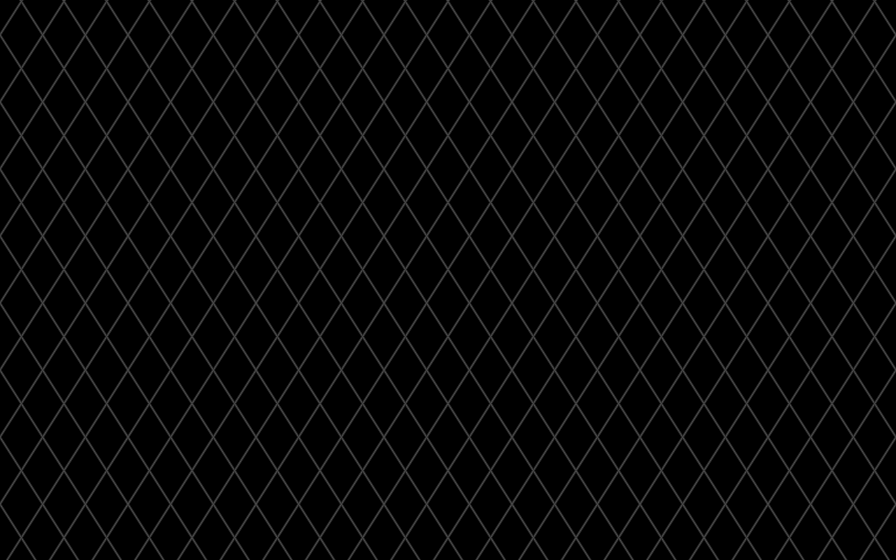
Write a Shadertoy shader that draws this pattern.

```glsl
// Fine grey lattice of tall diamonds on black, 21 across and about 8.35 down.
// Two mirrored families of slanted lines come from the fractional part of
// x + y and x - y in cell units; each line has a soft linear falloff.

// Distance to the nearest line, in canvas heights.
float latticeDistance(vec2 p) {
    vec2 cellsPerHeight = vec2(13.125, 8.354);
    vec2 cell = p * cellsPerHeight;
    vec2 slants = vec2(cell.x + cell.y, cell.x - cell.y);
    vec2 offset = abs(slants - round(slants));
    return min(offset.x, offset.y) / length(cellsPerHeight);
}

void mainImage(out vec4 fragColor, in vec2 fragCoord) {
    // Origin on the crossing nearest the centre; unit is the canvas height.
    vec2 crossing = iResolution.xy * vec2(0.5, 0.5187);
    vec2 p = (fragCoord - crossing) / iResolution.y;

    // Keep the falloff at least about a pixel wide, dimming to compensate.
    float lineWidth = 0.003;
    float falloff = max(lineWidth, 0.95 / iResolution.y);
    float line = max(0.0, 1.0 - latticeDistance(p) / falloff);

    vec3 lineColor = vec3(0.30) * lineWidth / falloff;
    fragColor = vec4(lineColor * line, 1.0);
}
```
